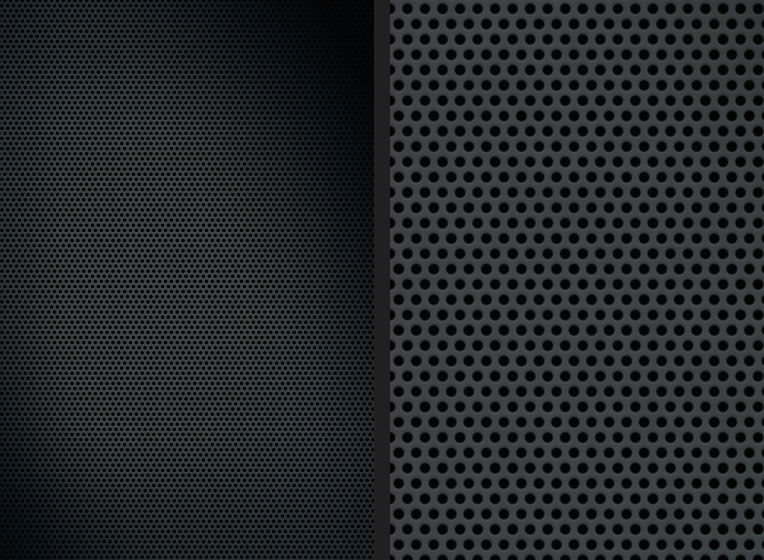
Left: the whole. Right: its middle third, enlarged.
Give the GLSL for this texture, as a Shadertoy shader.

```glsl
float hash(vec2 p) {
    return fract(sin(dot(p, vec2(127.1, 311.7))) * 43758.5453);
}

float noise(vec2 p) {
    vec2 i = floor(p), f = fract(p);
    f = f * f * (3.0 - 2.0 * f);
    return mix(mix(hash(i), hash(i + vec2(1, 0)), f.x),
               mix(hash(i + vec2(0, 1)), hash(i + vec2(1, 1)), f.x), f.y);
}

// Offset from the nearest hole centre in a staggered grid, in hole pitches
vec2 holeOffset(vec2 uv, out vec2 id) {
    float y = (1.0 - uv.y) * 109.714 - 0.143;
    float row = floor(y + 0.5);
    float x = uv.x * 64.0 - 0.83 + 0.5 * mod(row, 2.0);
    float column = floor(x + 0.5);
    id = vec2(column, row);
    return vec2(x - column, (row - y) * 0.875);
}

// Broad diagonal light, fading into the upper right and lower left corners
vec3 plateColor(vec2 uv) {
    vec2 q = uv - 0.5;
    float diagonal = q.x + 0.85 * q.y;
    float light = 1.0 - 0.86 * smoothstep(0.12, 0.88, diagonal);
    light *= 1.0 - 0.68 * smoothstep(0.42, 0.98, -diagonal);
    light *= 1.0 - 0.25 * smoothstep(0.25, 0.5, abs(q.y));
    light *= 1.0 - 0.18 * smoothstep(0.3, 0.5, abs(q.x));
    float warmth = exp(-5.0 * dot(q + vec2(0.08, 0.02), q + vec2(0.08, 0.02)));
    vec3 steel = mix(vec3(0.195, 0.225, 0.25), vec3(0.25, 0.262, 0.262), warmth);
    vec3 shade = mix(vec3(0.72, 0.98, 1.15), vec3(1.0), smoothstep(0.1, 0.8, light));
    return steel * shade * light;
}

void mainImage(out vec4 fragColor, in vec2 fragCoord) {
    vec2 uv = fragCoord / iResolution.xy;
    float pixel = 64.0 / iResolution.x;

    vec2 id;
    vec2 offset = holeOffset(uv, id);
    float dist = length(offset);

    // Plate with faint mottling
    vec3 plate = plateColor(uv);
    vec3 color = plate * (0.97 + 0.06 * noise(uv * vec2(60, 90)));

    // Soft bevel, brighter below each hole
    float rim = smoothstep(0.12, 0.0, abs(dist - 0.37));
    color *= 1.0 - 0.12 * rim * offset.y / max(dist, 0.01);

    // Punched holes
    float radius = 0.30 + 0.015 * (hash(id) - 0.5);
    float edge = max(0.07, 0.55 * pixel);
    float hole = 1.0 - smoothstep(radius - edge, radius + edge, dist);
    vec3 depth = vec3(0.005, 0.011, 0.013) + 0.03 * plate;
    color = mix(color, depth, hole);

    fragColor = vec4(color, 1.0);
}
```
